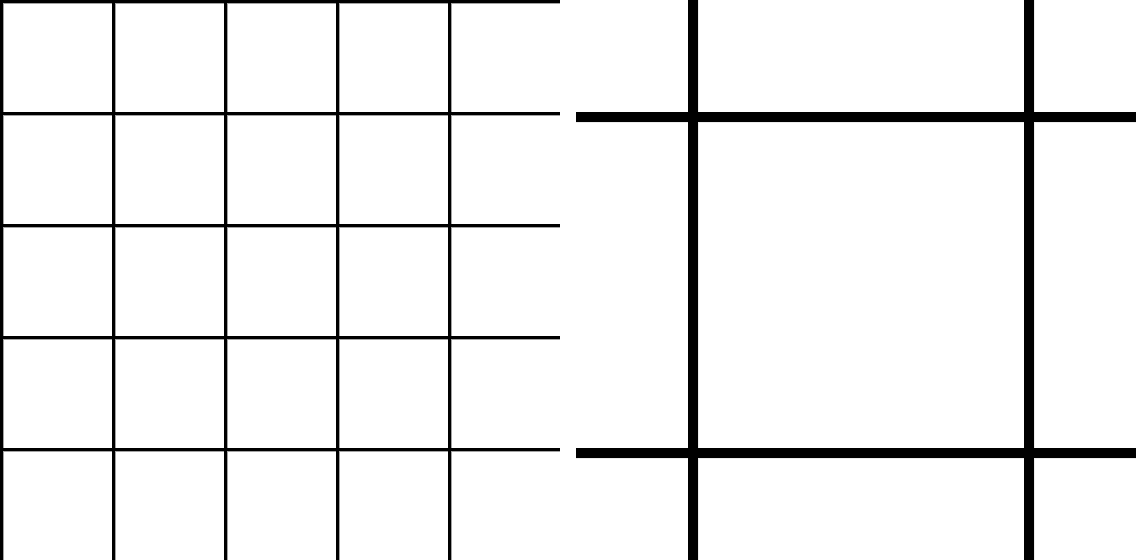
Left: the whole. Right: its middle third, enlarged.
Reproduce this pattern procedurally as a three.js fragment shader.

```glsl
// Square grid of thin black lines on white, five cells across and five down.
varying vec2 vUv;

const float CELLS = 5.0;
const float LINE_WIDTH = 0.03; // fraction of a cell
const vec3 PAPER = vec3(1.0);
const vec3 INK = vec3(0.0);

// Wrapped distance from p to the nearest line centre, in cells, per axis.
vec2 lineDistance(vec2 p, vec2 centre) {
  return abs(fract(p - centre + 0.5) - 0.5);
}

// Smoothed coverage of a band of the given width, per axis.
vec2 bandCoverage(vec2 dist, float width, vec2 pixel) {
  return clamp((0.5 * width - dist) / pixel + 0.5, 0.0, 1.0);
}

// Union of the vertical and horizontal lines.
float gridMask(vec2 p, vec2 centre, float width) {
  vec2 band = bandCoverage(lineDistance(p, centre), width, fwidth(p));
  return max(band.x, band.y);
}

void main() {
  // Each cell carries its line along its left and top edges.
  vec2 centre = vec2(0.5, -0.5) * LINE_WIDTH;
  float ink = gridMask(vUv * CELLS, centre, LINE_WIDTH);
  gl_FragColor = vec4(mix(PAPER, INK, ink), 1.0);
}
```
